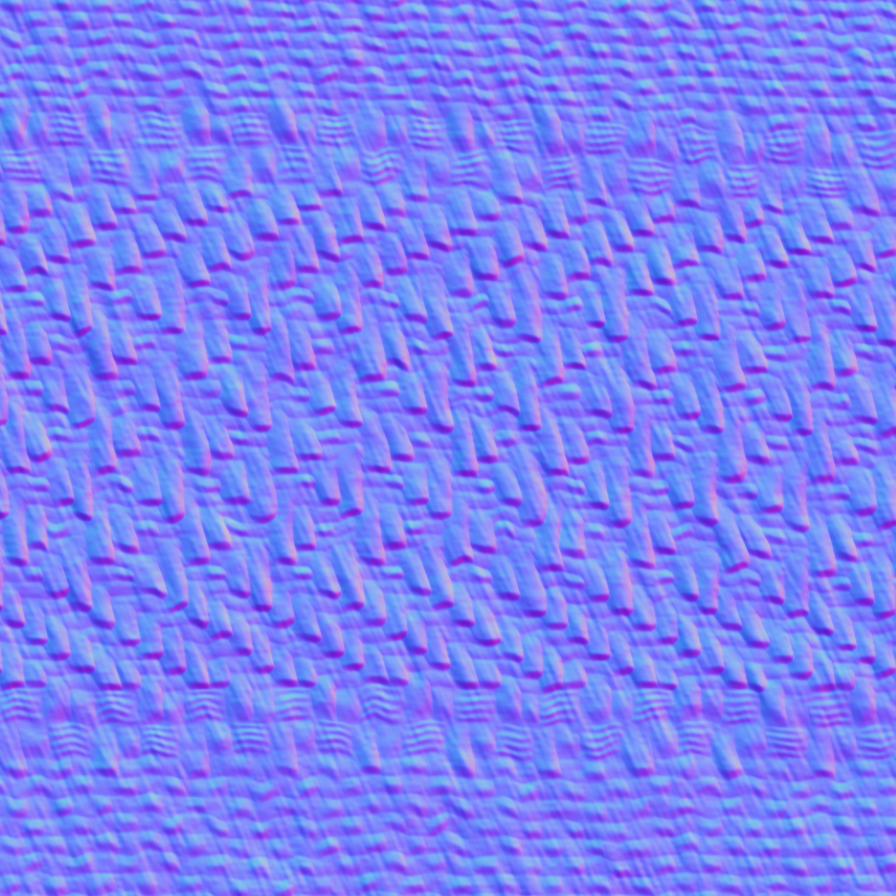
Reproduce this texture map procedurally as a WebGL 2 fragment shader.

```glsl
#version 300 es
precision highp float;

uniform vec2 u_resolution;
out vec4 outColor;

const float WARP_COUNT = 40.0;
const float PI = 3.14159265;

float hash(vec2 p) {
  p = fract(p * vec2(0.1031, 0.1137));
  p += dot(p, p.yx + 33.33);
  return fract((p.x + p.y) * p.x * 17.13);
}

float noise(vec2 p) {
  vec2 i = floor(p), f = fract(p);
  f = f * f * (3.0 - 2.0 * f);
  return mix(mix(hash(i), hash(i + vec2(1, 0)), f.x),
             mix(hash(i + vec2(0, 1)), hash(i + vec2(1, 1)), f.x), f.y);
}

// Adds a run of weft rows that fills the span from start to end
float bandRows(float v, float start, float end, float rows) {
  return rows * clamp((v - start) / (end - start), 0.0, 1.0);
}

// Depth below the top edge to weft row: plain, basket, twill, basket, plain
float rowCoordinate(float v) {
  return bandRows(v, -0.072, 0.126, 11.0) - 3.0
       + bandRows(v, 0.126, 0.204, 2.0)
       + bandRows(v, 0.204, 0.768, 33.0)
       + bandRows(v, 0.768, 0.846, 2.0)
       + bandRows(v, 0.846, 1.066, 10.0);
}

bool isBasket(float row) {
  return (row > 7.5 && row < 9.5) || (row > 42.5 && row < 44.5);
}

// Diagonal, then three zigzags, then the opposite diagonal
float twillShift(float row) {
  float r = row - 17.0;
  if (r < 0.0) return -r;
  if (r > 18.0) return r - 18.0;
  return 3.0 - abs(mod(r, 6.0) - 3.0);
}

bool warpOnTop(float thread, float row) {
  if (isBasket(row)) return mod(floor(thread * 0.5) + row + 1.0, 2.0) > 0.5;
  if (row > 9.5 && row < 42.5) return mod(thread - twillShift(row), 4.0) > 0.5;
  return mod(thread + row, 2.0) > 0.5;
}

// Rows the thread stays on top, going up or down from the given row
float runLength(float thread, float row, float direction) {
  float run = 0.0;
  for (int k = 1; k <= 5; k++) {
    if (!warpOnTop(thread, row + direction * float(k))) break;
    run += 1.0;
  }
  return run;
}

// A leaning float that climbs slowly and dives under at its lower end
float warpHeight(float thread, float row, vec2 cell) {
  if (!warpOnTop(thread, row)) return 0.0;
  float up = runLength(thread, row, -1.0) + cell.y;
  float down = runLength(thread, row, 1.0) + 1.0 - cell.y;
  float span = up + down, s = up / span;
  float centre = 0.5 + 0.5 * (s - 0.5) * min(span / 3.0, 1.0);
  float q = (cell.x - centre) / 0.64;
  q -= 0.28 * (1.0 - q * q);
  float section = max(0.0, 1.0 - q * q);
  float lift = mix(0.62, 0.85, clamp((span - 1.0) * 0.5, 0.0, 1.0));
  return lift * s * (1.7 - 0.7 * s) * smoothstep(0.0, 0.6, down) * section;
}

float weftHeight(float u, float thread, float row, float f) {
  if (!isBasket(row)) return 0.12 * sin(PI * f);
  if (warpOnTop(thread, row)) return 0.0;
  float across = sin(PI * fract(u * 0.5));
  float bend = 0.9 * sin(u * 3.0) * sin(PI * f);
  return (0.30 * sin(PI * f) + 0.07 * sin(8.0 * PI * f + bend)) * across;
}

float clothHeight(vec2 p) {
  float v = 1.0 - p.y;
  // Uneven tension: the upper rows sag towards the right
  v -= 0.024 * smoothstep(0.3, 1.0, p.x) * (1.0 - v);
  float u = p.x * WARP_COUNT;
  vec2 t = vec2(u, v * WARP_COUNT);
  v += 0.009 * (noise(t * vec2(1.2, 0.6) + 11.0) - 0.5);
  v += 0.008 * (noise(t * 0.16 + 47.0) - 0.5);
  u += 0.5 * (noise(t * vec2(0.4, 0.45) + 73.0) - 0.5);

  float rows = rowCoordinate(v);
  float thread = floor(u), row = floor(rows);
  vec2 cell = vec2(fract(u), fract(rows));
  float h = weftHeight(u, thread, row, cell.y);
  // Neighbouring floats may lean over this thread
  for (float k = -1.0; k < 1.5; k += 1.0)
    h = max(h, warpHeight(thread + k, row, cell - vec2(k, 0.0)));

  // Twisted fibres, broad undulation and fine lint
  float twist = t.x - 0.42 * t.y;
  h += 0.42 * noise(vec2(twist * 1.7, t.y * 0.5) + 5.0);
  h += 0.15 * noise(vec2(twist * 4.5, t.y * 1.1) + 29.0);
  h += 0.60 * noise(t * 0.4 + 17.0);
  h += 0.15 * noise(t * vec2(1.7, 2.3) + 61.0);
  h += 0.06 * noise(t * vec2(3.0, 6.0) + 91.0);
  return h;
}

vec3 surfaceNormal(vec2 p, float reach, vec2 relief) {
  vec2 e = vec2(reach, 0.0);
  vec2 slope = vec2(clothHeight(p + e.xy) - clothHeight(p - e.xy),
                    clothHeight(p + e.yx) - clothHeight(p - e.yx));
  slope *= relief / (2.0 * reach * WARP_COUNT);
  return normalize(vec3(-slope, 1.0));
}

void main() {
  vec2 p = gl_FragCoord.xy / u_resolution;
  vec2 relief = vec2(0.28, 0.41);
  vec3 normal = mix(surfaceNormal(p, 0.0014, relief),
                    surfaceNormal(p, 0.0030, relief), 0.5);
  outColor = vec4(0.5 + 0.5 * normal - vec3(0.01, 0.0, 0.01), 1.0);
}
```
